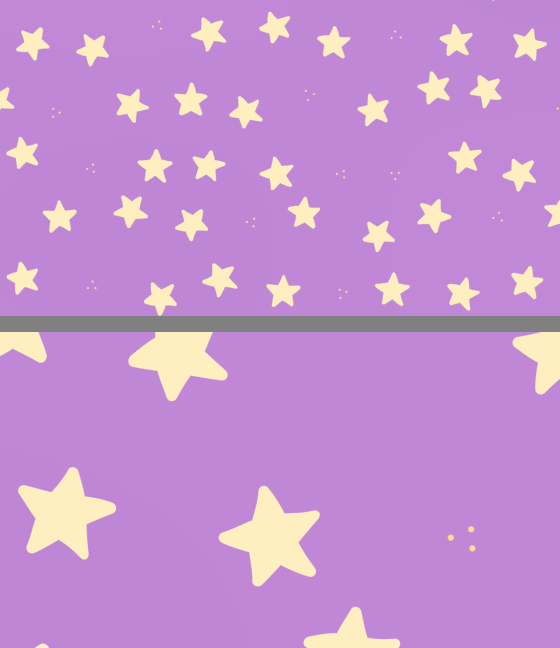
Top: the whole. Bottom: its middle third, enlarged.
This pattern is drawn by a WebGL 2 fragment shader. Its source:

```glsl
#version 300 es
precision highp float;
// Cream hand-cut stars and small triplets of dots scattered on lilac paper.
// A staggered, jittered grid places one motif per cell; each motif is a
// distance function with its own turn, size and slight wobble.

uniform vec2 u_resolution;
out vec4 outColor;

const vec3 LILAC = vec3(0.757, 0.530, 0.843);
const vec3 CREAM = vec3(1.0, 0.932, 0.752);
const vec3 GOLD = vec3(1.0, 0.855, 0.56);

// Lengths are in canvas heights.
const float CELL = 0.195;
const vec2 JITTER = vec2(0.027, 0.042);
const float DOTS_SHARE = 0.28;
const float STAR_RADIUS = 0.049;
const float STAR_INNER = 0.44;
const float STAR_ROUNDING = 0.006;
const float WOBBLE = 0.0022;
const float WOBBLE_FREQ = 70.0;
const float DOT_RADIUS = 0.0032;
const float DOT_SPREAD = 0.0145;
const float PAPER_TONE = 0.005;
const float TAU = 6.28319;

vec2 hash2(vec2 p) {
    vec3 q = fract(p.xyx * vec3(0.1031, 0.1030, 0.0973));
    q += dot(q, q.yzx + 33.33);
    return fract((q.xx + q.yz) * q.zy);
}

vec2 rotate(vec2 p, float angle) {
    float c = cos(angle), s = sin(angle);
    return vec2(c * p.x - s * p.y, s * p.x + c * p.y);
}

// Signed distance to a rounded five-pointed star, negative inside.
float starDistance(vec2 p, float radius) {
    float sector = TAU / 5.0;
    float angle = atan(p.x, p.y);
    angle = abs(angle - sector * round(angle / sector));
    vec2 q = length(p) * vec2(sin(angle), cos(angle));
    vec2 tip = vec2(0.0, radius);
    vec2 valley = radius * STAR_INNER * vec2(sin(0.5 * sector), cos(0.5 * sector));
    vec2 edge = valley - tip;
    vec2 fromTip = q - tip;
    float along = clamp(dot(fromTip, edge) / dot(edge, edge), 0.0, 1.0);
    float side = sign(fromTip.y * edge.x - fromTip.x * edge.y);
    return side * length(fromTip - edge * along) - STAR_ROUNDING;
}

// Distance to three dots set in a loose triangle.
float dotsDistance(vec2 p, vec2 seed) {
    float nearest = 1.0;
    for (int i = 0; i < 3; i++) {
        vec2 shift = (hash2(seed + float(i) * 7.3) - 0.5) * 0.4 * DOT_SPREAD;
        vec2 center = rotate(vec2(0.0, DOT_SPREAD), TAU * float(i) / 3.0) + shift;
        nearest = min(nearest, length(p - center) - DOT_RADIUS);
    }
    return nearest;
}

void main() {
    vec2 uv = gl_FragCoord.xy / u_resolution.y;
    float pixel = 0.8 / u_resolution.y;
    float stars = 1.0;
    float dots = 1.0;

    // Nearest motif among the neighbouring cells
    for (int j = -1; j <= 1; j++) {
        float row = floor(uv.y / CELL) + float(j);
        float stagger = 0.5 * mod(row, 2.0);
        for (int i = -1; i <= 1; i++) {
            float column = floor(uv.x / CELL - stagger) + float(i);
            vec2 cell = vec2(column, row);
            vec2 seed = cell + 41.0;
            vec2 center = (cell + vec2(0.5 + stagger, 0.5)) * CELL;
            center += (hash2(seed) * 2.0 - 1.0) * JITTER;
            vec2 look = hash2(seed + 17.5);
            vec2 p = rotate(uv - center, TAU * look.x);

            // An even spread of picks keeps the shares steady
            if (fract(dot(cell, vec2(0.7549, 0.5698)) + 0.35) < DOTS_SHARE) {
                dots = min(dots, dotsDistance(p, seed));
            } else {
                p += WOBBLE * sin(p.yx * WOBBLE_FREQ + TAU * look.yx);
                stars = min(stars, starDistance(p, STAR_RADIUS * mix(0.96, 1.04, look.y)));
            }
        }
    }

    // Faint broad tone in the paper, then the motifs
    vec3 color = LILAC + PAPER_TONE * sin(uv.x * 2.3 + 0.6) * sin(uv.y * 3.1 + 4.0);
    color = mix(color, GOLD, 1.0 - smoothstep(-pixel, pixel, dots));
    color = mix(color, CREAM, 1.0 - smoothstep(-pixel, pixel, stars));
    outColor = vec4(color, 1.0);
}
```
